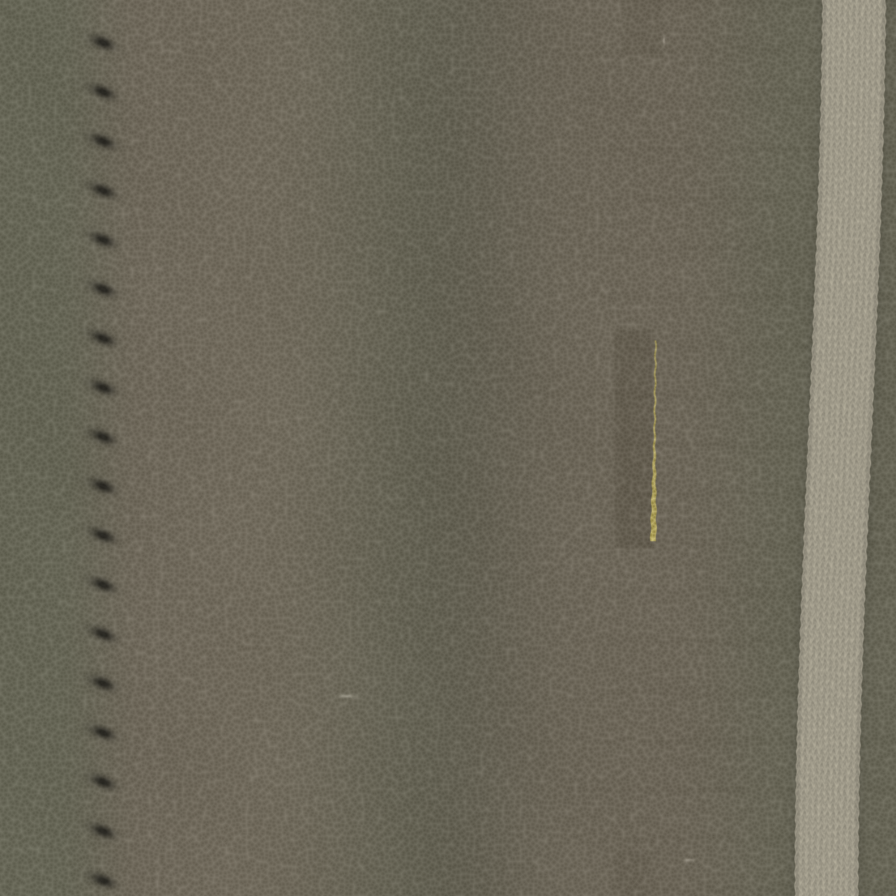
This texture is drawn by a Shadertoy shader. Its source:

```glsl
#define CLOTH_BROWN vec3(0.436, 0.411, 0.358)
#define CLOTH_OLIVE vec3(0.405, 0.404, 0.342)
#define BAND_COLOR vec3(0.625, 0.605, 0.540)
#define THREAD_COLOR vec3(0.72, 0.67, 0.38)
#define GRAIN_CELLS 210.0
#define GRAIN_AMOUNT 0.115
#define HOLE_PITCH 0.0550
#define HOLE_X 0.116
#define HOLE_BASE 0.017
#define BAND_WIDTH 0.071
#define BAND_RIBS 11.0

vec2 hash2(vec2 p) {
    vec3 q = fract(p.xyx * vec3(0.1031, 0.1030, 0.0973));
    q += dot(q, q.yzx + 33.33);
    return fract((q.xx + q.yz) * q.zy);
}

// Distance to the nearest jittered cell point
float cellular(vec2 p) {
    vec2 cell = floor(p), local = fract(p);
    float nearest = 2.0;
    for (int j = -1; j <= 1; j++)
    for (int i = -1; i <= 1; i++) {
        vec2 offset = vec2(i, j);
        vec2 delta = offset + hash2(cell + offset) - local;
        nearest = min(nearest, dot(delta, delta));
    }
    return sqrt(nearest);
}

float softWaves(vec2 p) {
    return (sin(p.x * 13.0 + 2.0 * sin(p.y * 9.0))
          + sin(p.y * 17.0 + 3.0 * sin(p.x * 11.0))
          + sin((p.x + p.y) * 31.0)) / 3.0;
}

float bump(float x, float center, float radius) {
    float d = (x - center) / radius;
    return exp(-d * d);
}

float boxMask(vec2 p, vec2 low, vec2 high, float blur) {
    vec2 m = smoothstep(low - blur, low + blur, p)
           * (1.0 - smoothstep(high - blur, high + blur, p));
    return m.x * m.y;
}

vec3 cloth(vec2 p) {
    // Broad vertical tints
    float olive = 1.0 - smoothstep(0.06, 0.16, p.x);
    olive += 0.65 * bump(p.x, 0.46, 0.11) + 0.75 * smoothstep(0.74, 0.90, p.x);
    vec3 color = mix(CLOTH_BROWN, CLOTH_OLIVE, clamp(olive, 0.0, 1.0));
    color *= 1.0 - 0.055 * bump(p.x, 0.51, 0.09) + 0.03 * bump(p.x, 0.30, 0.12);
    color += 0.006 * softWaves(p);

    // Faint seams and blocks
    float seam = bump(fract(p.y / HOLE_PITCH + 0.35), 0.5, 0.08);
    color -= 0.010 * seam * smoothstep(0.60, 0.74, p.x);
    color += 0.012 * bump(p.x, 0.175, 0.0025);
    float blocks = boxMask(p, vec2(0.686, 0.388), vec2(0.729, 0.632), 0.002);
    blocks += 0.5 * boxMask(p, vec2(0.697, 0.938), vec2(0.739, 1.1), 0.004);
    blocks += 0.5 * boxMask(p, vec2(0.686, -0.1), vec2(0.725, 0.05), 0.004);
    return color - 0.034 * blocks;
}

// One slanted soft hole, repeated up the left side
float holes(vec2 p) {
    float row = clamp(round((p.y - HOLE_BASE) / HOLE_PITCH), 0.0, 17.0);
    vec2 d = p - vec2(HOLE_X, HOLE_BASE + row * HOLE_PITCH);
    d.y += 0.30 * d.x;
    float core = exp(-dot(d / vec2(0.0105, 0.0058), d / vec2(0.0105, 0.0058)));
    vec2 tail = (d + vec2(0.009, 0.0)) / vec2(0.013, 0.008);
    return core + 0.18 * exp(-dot(tail, tail));
}

// Ribbed knit, with t running from 0 to 1 across the band
vec3 knit(float t, float y, float grain) {
    float rib = cos(6.2832 * BAND_RIBS * t);
    float stitch = sin(6.2832 * (y * 130.0 + 0.35 * rib));
    float shade = 1.0 + 0.035 * rib + 0.025 * stitch + 0.12 * grain;
    shade -= 0.08 * (bump(t, 0.0, 0.06) + bump(t, 1.0, 0.06));
    return BAND_COLOR * shade;
}

void mainImage(out vec4 fragColor, in vec2 fragCoord) {
    vec2 p = fragCoord / iResolution.xy;
    float pixel = 1.0 / iResolution.y;

    // Cloth with woven grain
    float grain = cellular(p * GRAIN_CELLS) - 0.48;
    float coarse = cellular(p * GRAIN_CELLS * 0.45 + 17.0) - 0.48;
    vec3 color = cloth(p);
    color += GRAIN_AMOUNT * (0.75 * grain + 0.25 * coarse);
    color *= 1.0 - 0.60 * min(holes(p), 1.0);

    // Thread, thicker and brighter toward its lower end
    float along = clamp((p.y - 0.396) / 0.224, 0.0, 1.0);
    float threadX = mix(0.7292, 0.7318, along) + 0.0006 * sin(p.y * 310.0);
    float halfWidth = mix(0.0032, 0.0010, smoothstep(0.0, 0.6, along));
    float thread = 1.0 - smoothstep(halfWidth - pixel, halfWidth + pixel, abs(p.x - threadX));
    thread *= boxMask(p, vec2(0.5, 0.396), vec2(0.9, 0.620), pixel);
    color = mix(color, THREAD_COLOR + 0.25 * grain, thread * mix(0.95, 0.65, along));

    // Small pale flecks
    float fleck = bump(p.x, 0.387, 0.010) * bump(p.y, 0.223, 0.002);
    fleck += bump(p.x, 0.741, 0.0015) * bump(p.y, 0.955, 0.005);
    fleck += bump(p.x, 0.769, 0.006) * bump(p.y, 0.040, 0.0018);
    color += 0.14 * fleck;

    // Pale leaning band with a narrow shadow at both edges
    float left = 0.887 + 0.031 * smoothstep(0.0, 1.05, p.y);
    left += 0.0006 * sin(p.y * 420.0);
    float edge = abs(p.x - left - 0.5 * BAND_WIDTH) - 0.5 * BAND_WIDTH;
    color *= 1.0 - 0.10 * exp(-max(edge, 0.0) / 0.005);
    vec3 band = knit((p.x - left) / BAND_WIDTH, p.y, grain);
    color = mix(color, band, 1.0 - smoothstep(-pixel, pixel, edge));

    fragColor = vec4(clamp(color, 0.0, 1.0), 1.0);
}
```
